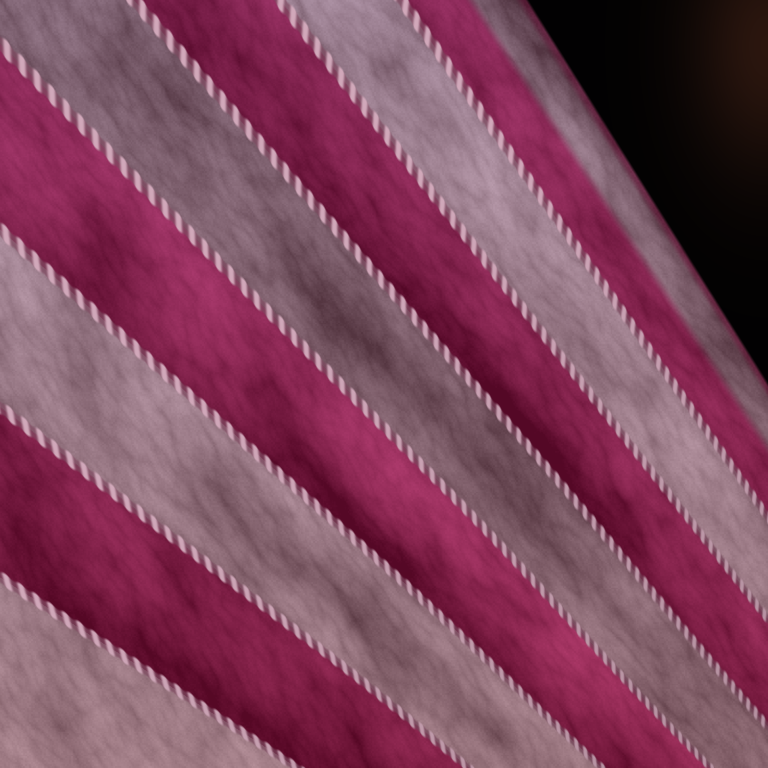
Reproduce this texture procedurally as a WebGL 2 fragment shader.

```glsl
#version 300 es
precision highp float;
// Creased cloth in fanned magenta and grey stripes, joined by twisted cord seams, on a dark ground.
uniform vec2 u_resolution;
out vec4 fragColor;

#define APEX vec2(1.930, -0.986)  // point where all seams meet
#define SEAMS 9                   // boundaries, the last is the cloth edge
#define CORDS 7                   // boundaries that carry a cord
#define CORD_HALF 0.0031          // cord half width, as an angle
#define CORD_PITCH 0.0103         // twist spacing, in log radius
#define CORD_SLANT 1.1
#define CORD_BLUR 0.0018
#define CREASE 0.44
#define WEAVE 0.06
#define FOLD_SHADOW 0.36

const float TAU = 6.2831853;
const vec3 GREY_DARK = vec3(0.33, 0.21, 0.25);
const vec3 GREY_LIGHT = vec3(0.74, 0.62, 0.67);
const vec3 PINK_DARK = vec3(0.33, 0.03, 0.15);
const vec3 PINK_LIGHT = vec3(0.69, 0.24, 0.44);
const vec3 THREAD = vec3(0.82, 0.66, 0.73);
const vec3 THREAD_GAP = vec3(0.50, 0.29, 0.38);
const vec3 GROUND = vec3(0.008, 0.005, 0.006);
const vec3 GROUND_GLOW = vec3(0.16, 0.08, 0.05);

vec2 hash2(vec2 p) {
  vec3 q = fract(p.xyx * vec3(0.1031, 0.1030, 0.0973));
  q += dot(q, q.yzx + 33.33);
  return fract((q.xx + q.yz) * q.zy);
}

// Soft distance to the nearest scattered point
float cellular(vec2 p) {
  vec2 cell = floor(p), f = fract(p);
  float sum = 0.0;
  for (int y = -1; y <= 1; y++)
    for (int x = -1; x <= 1; x++) {
      vec2 o = vec2(x, y);
      vec2 d = o + hash2(cell + o) - f;
      sum += exp(-7.0 * dot(d, d));
    }
  return -log(sum + 0.001) / 7.0;
}

// Creases running steeply down to the right, centred near zero
float creases(vec2 p) {
  vec2 along = normalize(vec2(0.55, -0.83));
  vec2 q = vec2(dot(p, vec2(-along.y, along.x)), 0.34 * dot(p, along));
  q.x += 0.007 * sin(p.y * 15.0 + 5.0 * p.x) + 0.002 * sin(p.y * 37.0 - 23.0 * p.x);
  float sum = 0.0, amp = 0.8, freq = 12.0;
  for (int i = 0; i < 4; i++) {
    sum += amp * (0.13 - cellular(q * freq + float(i) * 17.3));
    freq *= 2.2;
    amp *= 0.8;
  }
  return sum;
}

// Seam angles, closing up as the cloth turns away
float seamAngle(float k) {
  return radians(32.6 + 4.58 * k - 0.15 * k * k - 0.85 * max(k - 6.0, 0.0));
}

void main() {
  vec2 p = gl_FragCoord.xy / u_resolution;
  float aa = 1.0 / min(u_resolution.x, u_resolution.y);

  // Polar frame around the apex, with a slight sag at the lower right
  vec2 d = p - APEX;
  float r = length(d);
  float theta = atan(d.y, -d.x);
  theta += 0.009 * (1.0 - smoothstep(1.4, 1.9, r)) * (1.0 - smoothstep(0.8, 0.9, theta));

  // Stripe number, its blended level, and dye
  float band = 0.0, level = 0.0, dye = 0.0, seamGap = 1.0;
  for (int i = 0; i < SEAMS - 1; i++) {
    float side = (theta - seamAngle(float(i))) * r;
    float soft = i < CORDS ? aa : 0.008;
    float past = smoothstep(-soft, soft, side);
    band += step(0.0, side);
    level += past;
    dye = mix(dye, 1.0 - dye, past);
    if (i < CORDS) seamGap = min(seamGap, abs(side));
  }
  float low = seamAngle(band - 1.0);
  float f = (theta - low) / (seamAngle(band) - low);
  float edge = (theta - seamAngle(float(SEAMS - 1))) * r;
  float rim = step(7.5, band);

  // Tone: stripe variation, fold shadow, creases and weave
  float tone = 0.63 + 0.14 * cos(1.65 * (level - 2.3)) + 0.18 * step(band, 0.5);
  tone += dye * (0.25 * (f - 0.5) * step(band, 6.5) - 0.04);
  float foldAt = mix(0.5, 0.1, dye);
  float fold = exp(-pow((f - foldAt) / 0.27, 2.0) - pow((r - 1.93) / 0.36, 2.0));
  tone -= FOLD_SHADOW * fold * step(0.5, band) * (1.0 - smoothstep(4.5, 6.0, level));
  tone += 0.05 * sin(7.0 * p.x + 11.0 * p.y) + 0.04 * sin(19.0 * p.x - 8.0 * p.y + 1.0);
  tone += CREASE * creases(p);
  tone += WEAVE * (hash2(floor(p * 400.0)).x - 0.5);
  tone -= 0.14 * exp(-seamGap / 0.008);
  tone -= 0.35 * smoothstep(0.3, 1.0, f) * rim;
  dye = mix(dye, 0.6, smoothstep(0.75, 0.95, f) * rim);
  tone = clamp(tone, 0.0, 1.1);
  vec3 color = mix(mix(GREY_DARK, GREY_LIGHT, tone), mix(PINK_DARK, PINK_LIGHT, tone), dye);
  color *= mix(vec3(1.02, 0.98, 0.96), vec3(0.98, 1.0, 1.04), p.y);

  // Twisted cords, softly rounded
  for (int i = 0; i < CORDS; i++) {
    float a = theta - seamAngle(float(i));
    float twist = 0.5 + 0.5 * cos(TAU * (log(r) - CORD_SLANT * a) / CORD_PITCH);
    float halfWidth = CORD_HALF * (0.75 + 0.3 * twist);
    float blur = max(aa, CORD_BLUR);
    float mask = 1.0 - smoothstep(-blur, blur, (abs(a) - halfWidth) * r);
    vec3 cord = mix(THREAD_GAP, THREAD, smoothstep(0.0, 0.95, twist));
    cord *= 0.86 + 0.14 * smoothstep(1.3, 2.3, r);
    color = mix(color, cord, mask * (0.7 + 0.3 * twist));
  }

  // Dark ground with a faint warm glow at the upper right
  vec2 g = (p - vec2(1.0, 0.94)) * vec2(10.0, 6.0);
  vec3 ground = GROUND + GROUND_GLOW * exp(-dot(g, g));
  color = mix(color, ground, smoothstep(-2.0 * aa, 2.0 * aa, edge));
  fragColor = vec4(color, 1.0);
}
```
